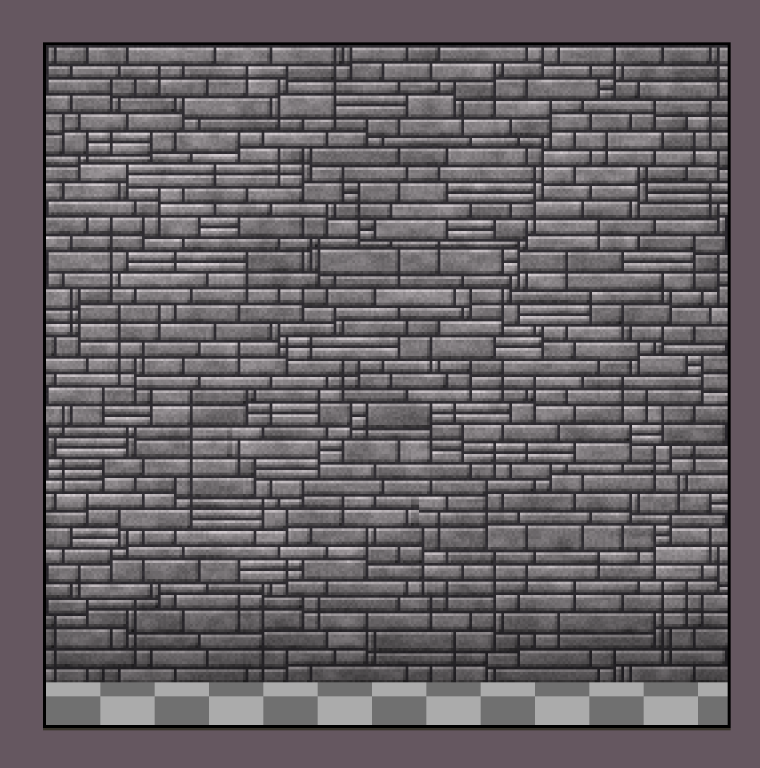
Give the GLSL for this texture, as a WebGL 2 fragment shader.

```glsl
#version 300 es
precision highp float;
// A framed wall of irregular grey stone courses above a strip of checks, on a
// plain ground. Courses and stones come from jittered intervals on a coarse cell
// grid; each stone is bevelled and grained, and cells are supersampled for smooth edges.

#define CANVAS vec2(285.4, 289.2)  // canvas size in cells
#define ORIGIN vec2(17.3, 17.0)    // top left of the panel
#define PANEL 256.0                // panel side
#define WALL 240.0                 // wall height
#define COURSES 37.0               // stone courses down the wall
#define STONE 24.0                 // spacing of joints inside a course
#define ZONE 70.0                  // spacing of steps along a bed joint
#define CHECK 20.4                 // width of one check
#define GRAIN 0.085                // strength of the speckle

uniform vec2 u_resolution;
out vec4 fragColor;

const vec3 GROUND = vec3(0.395, 0.340, 0.375);
const vec3 MORTAR = vec3(0.185, 0.175, 0.195);
const vec3 STONE_TINT = vec3(1.015, 0.98, 1.0);

float hash(vec2 p) {
    vec3 q = fract(p.xyx * vec3(0.1031, 0.1030, 0.0973));
    q += dot(q, q.yzx + 33.33);
    return fract((q.x + q.y) * q.z);
}

float noise(vec2 p) {
    vec2 i = floor(p), f = fract(p);
    f = f * f * (3.0 - 2.0 * f);
    return mix(mix(hash(i), hash(i + vec2(1, 0)), f.x),
               mix(hash(i + vec2(0, 1)), hash(i + vec2(1, 1)), f.x), f.y);
}

// Jittered joint number k, kept on a step of three cells
float joint(float k, float seed, float width) {
    return 3.0 * floor((k + 0.75 * hash(vec2(k, seed))) * width / 3.0);
}

// Left and right joints around x
vec2 interval(float x, float seed, float width) {
    float k = floor(x / width);
    if (x < joint(k, seed, width)) k -= 1.0;
    return vec2(joint(k, seed, width), joint(k + 1.0, seed, width));
}

vec2 zoneOf(float x, float row) { return interval(x, row + 131.0, ZONE); }

// Height of the bed joint above a course; it steps from zone to zone
float bed(float row, float x) {
    float loose = clamp(min(row, COURSES - row) / 3.0, 0.0, 1.0);
    float shift = 1.6 * (hash(vec2(row, 7.0)) - 0.5)
                + 2.6 * (hash(vec2(zoneOf(x, row).x, row + 57.0)) - 0.5);
    return floor(row * WALL / COURSES + loose * shift + 0.5);
}

vec3 wall(vec2 c) {
    // Find the course, then the stone between the nearest joints
    float row = floor(c.y * COURSES / WALL);
    if (c.y < bed(row, c.x)) row -= 1.0;
    else if (c.y >= bed(row + 1.0, c.x)) row += 1.0;
    vec2 own = interval(c.x, row + 11.0, STONE);
    vec2 above = zoneOf(c.x, row), below = zoneOf(c.x, row + 1.0);
    vec2 low = vec2(max(own.x, max(above.x, below.x)), bed(row, c.x));
    vec2 high = vec2(min(own.y, min(above.y, below.y)), bed(row + 1.0, c.x));
    float id = hash(low + 19.0);

    // Some deep stones are split into two thin ones
    if (high.y - low.y > 7.5 && id > 0.7) {
        float middle = floor(0.5 * (low.y + high.y));
        if (c.y < middle) high.y = middle; else low.y = middle;
    }
    vec2 fromLow = c - low, toHigh = high - 1.0 - c;

    // Bevel, mottling and speckle
    float speckle = hash(c + 3.0) - 0.5;
    float depth = fromLow.y / max(high.y - low.y, 1.0);
    float tone = 0.515 + 0.10 * (id - 0.5) - 0.08 * depth;
    tone += 0.13 * (noise(c * vec2(0.16, 0.3)) - 0.5) + GRAIN * speckle;
    if (fromLow.y < 1.5) tone += 0.13 + 0.08 * noise(c * 0.3);
    if (fromLow.x < 1.5) tone += 0.03;
    if (toHigh.y < 0.5) tone -= 0.13;
    if (toHigh.x < 0.5) tone -= 0.09;
    vec3 color = tone * STONE_TINT;
    if (min(fromLow.x, fromLow.y) < 0.5) color = MORTAR + 0.04 * speckle;

    // Broad light over the wall, falling off at the foot
    float light = 0.94 + 0.12 * noise(c / 60.0);
    light *= 1.0 - 0.30 * smoothstep(0.78, 1.0, c.y / WALL);
    return color * light;
}

vec3 scene(vec2 p) {
    vec2 d = abs(p - 0.5 * PANEL) - 0.5 * PANEL;
    float outside = max(d.x, d.y);
    if (outside > 1.1) {
        bool shade = d.x < 1.1 && p.y > PANEL && d.y < 2.0;
        return shade ? vec3(0.22, 0.20, 0.17) : GROUND;
    }
    if (outside > 0.0) return vec3(0.0);
    if (p.y < WALL) return wall(floor(p));
    float parity = mod(floor(p.x / CHECK) + step(WALL + 5.2, p.y), 2.0);
    return vec3(mix(0.67, 0.44, parity));
}

void main() {
    vec3 sum = vec3(0.0);
    for (int i = 0; i < 9; i++) {
        vec2 offset = vec2(i % 3 - 1, i / 3 - 1) / 3.0;
        vec2 uv = (gl_FragCoord.xy + offset) / u_resolution;
        sum += scene(vec2(uv.x, 1.0 - uv.y) * CANVAS - ORIGIN);
    }
    fragColor = vec4(sum / 9.0, 1.0);
}
```
